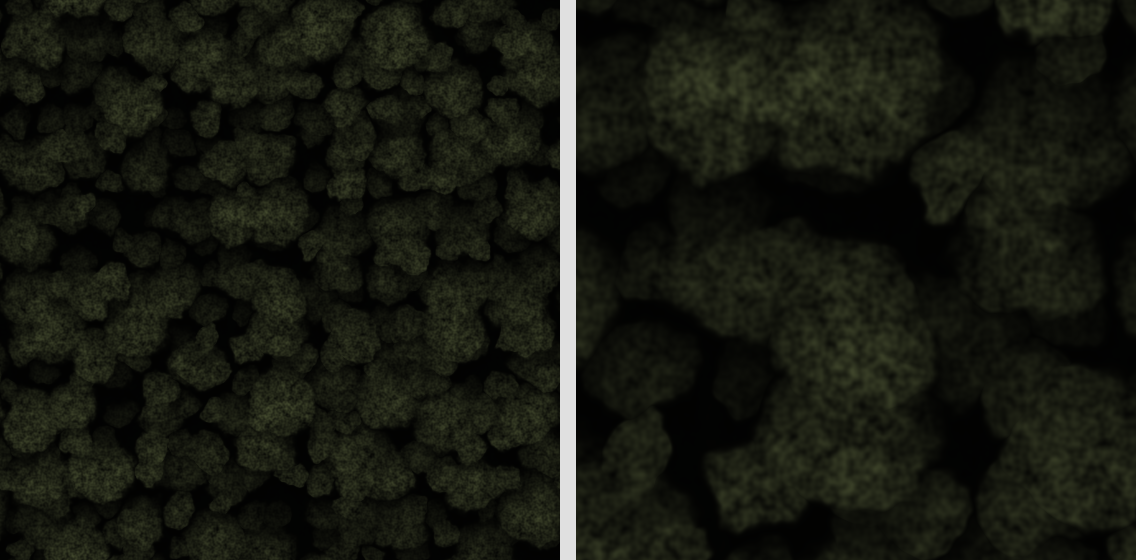
Left: the whole. Right: its middle third, enlarged.
Write a Shadertoy shader that draws this texture.

```glsl
// Dark mossy clumps: two wrapped grids of leaning domes form a height field.
// Depth and shadow cast from above give the relief; gradient noise roughens
// the outlines and mottles the surface. Everything tiles over the canvas.

const vec3 MOSS_TINT = vec3(0.91, 1.0, 0.62);
const float MOSS_GAIN = 0.178;
const float CREVICE_LEVEL = 0.009;
const vec2 TOWARD_LIGHT = vec2(-0.3, 0.95);

// Two random values in 0..1 for a grid cell that wraps after `period` cells
vec2 hashCell(vec2 cell, float period, float seed) {
    vec2 wrapped = mod(cell, period);
    uvec2 v = uvec2(wrapped) + uvec2(uint(seed) * 977u, uint(seed) * 131u);
    v = v * 1664525u + 1013904223u;
    v.x += v.y * 1664525u;
    v.y += v.x * 1664525u;
    v ^= v >> 16u;
    v.x += v.y * 1664525u;
    v.y += v.x * 1664525u;
    v ^= v >> 16u;
    return vec2(v & 65535u) / 65535.0;
}

float cornerSlope(vec2 cell, vec2 offset, float period, float seed) {
    float angle = 6.28318 * hashCell(cell, period, seed).x;
    return dot(vec2(cos(angle), sin(angle)), offset);
}

// Wrapping gradient noise, about -0.7..0.7
float gradientNoise(vec2 uv, float period, float seed) {
    vec2 p = uv * period;
    vec2 cell = floor(p);
    vec2 f = p - cell;
    vec2 w = f * f * f * (f * (f * 6.0 - 15.0) + 10.0);
    vec2 e = vec2(1.0, 0.0);
    float low = mix(cornerSlope(cell, f, period, seed),
                    cornerSlope(cell + e.xy, f - e.xy, period, seed), w.x);
    float high = mix(cornerSlope(cell + e.yx, f - e.yx, period, seed),
                     cornerSlope(cell + e.xx, f - e.xx, period, seed), w.x);
    return mix(low, high, w.y);
}

vec2 noiseOffset(vec2 uv, float period, float seed) {
    return vec2(gradientNoise(uv, period, seed),
                gradientNoise(uv, period, seed + 1.0));
}

// Tallest dome of one scattered layer; domes lean so the lower rim stands out
float domeLayer(vec2 uv, float count, float maxLift, float seed) {
    vec2 p = uv * count;
    vec2 home = floor(p);
    float tallest = 0.0;
    for (int y = -1; y <= 1; y++) {
        for (int x = -1; x <= 1; x++) {
            vec2 cell = home + vec2(x, y);
            vec2 shift = hashCell(cell, count, seed);
            vec2 kind = hashCell(cell, count, seed + 1.0);
            float radius = mix(0.38, 0.66, kind.x);
            vec2 q = p - cell - mix(vec2(0.15), vec2(0.85), shift);
            float d = length(q) / radius;
            float bulge = 0.8 * radius * sqrt(max(1.0 - d * d, 0.0));
            float rim = 1.0 - smoothstep(0.78, 1.0, d);
            float lift = maxLift * kind.y;
            tallest = max(tallest, rim * ((bulge - 0.25 * q.y) / count + lift));
        }
    }
    return tallest;
}

float mossHeight(vec2 uv) {
    float clumps = domeLayer(uv, 9.0, 0.022, 3.0);
    float tufts = domeLayer(uv, 17.0, 0.028, 7.0);
    return max(clumps, tufts) + 0.25 * tufts;
}

// Mean rise of the ground toward the light, which blocks it
float shadowRise(vec2 uv, float ground) {
    float rise = 0.0;
    for (int i = 1; i <= 4; i++) {
        vec2 probe = uv + TOWARD_LIGHT * 0.009 * float(i);
        rise += max(mossHeight(probe) - ground, 0.0);
    }
    return rise / 4.0;
}

// Blotches down to fine grain, centred on 1
float mottle(vec2 uv) {
    float sum = 0.4 * gradientNoise(uv, 30.0, 21.0);
    sum += 0.55 * gradientNoise(uv, 64.0, 23.0);
    sum += 0.6 * gradientNoise(uv, 120.0, 25.0);
    sum += 0.6 * gradientNoise(uv, 220.0, 27.0);
    return max(1.0 + sum, 0.15);
}

void mainImage(out vec4 fragColor, in vec2 fragCoord) {
    vec2 uv = fragCoord / iResolution.xy;

    // Ragged outlines
    vec2 ragged = uv + 0.022 * noiseOffset(uv, 12.0, 11.0)
                     + 0.009 * noiseOffset(uv, 38.0, 13.0)
                     + 0.004 * noiseOffset(uv, 96.0, 15.0);

    // Relief: deep ground is dark, and so is ground below a taller clump
    float ground = mossHeight(ragged);
    float depthLight = smoothstep(-0.005, 0.1, ground);
    float shadow = exp(-26.0 * shadowRise(ragged, ground));

    float tone = CREVICE_LEVEL + MOSS_GAIN * depthLight * shadow * mottle(uv);
    fragColor = vec4(MOSS_TINT * tone, 1.0);
}
```
